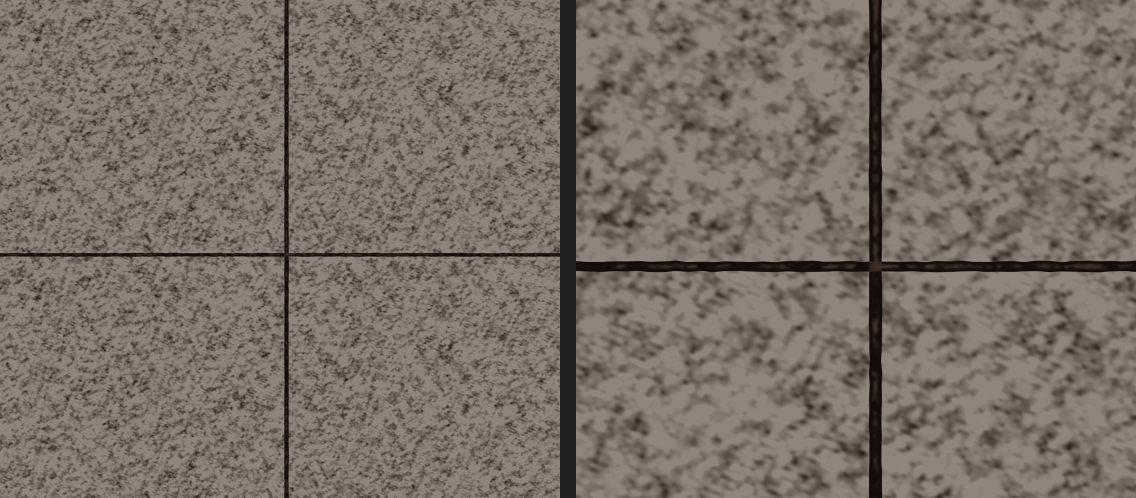
Left, the full canvas; right, a detail of the centre.
A WebGL 1 fragment shader for this texture:

```glsl
precision highp float;
// Speckled granite paving: two by two large slabs split by thin dark joints.
// Layers of slanted value noise make the grain, which recurs down each column
// and differs between columns; rough grout fills the joints.

uniform vec2 u_resolution;

// Layout, in units of the canvas height
const vec2 CROSSING = vec2(0.5753, 0.4883);
const vec2 SLAB_PITCH = vec2(0.582, 0.519);
const vec2 JOINT_HALF_WIDTH = vec2(0.0042, 0.0034);

const vec3 STONE_LIGHT = vec3(0.560, 0.520, 0.488);
const vec3 STONE_DARK = vec3(0.250, 0.200, 0.170);
const vec3 GROUT_DARK = vec3(0.075, 0.048, 0.040);
const vec3 GROUT_BROWN = vec3(0.260, 0.195, 0.165);

float hash(vec2 p) {
  return fract(sin(dot(p, vec2(127.1, 311.7))) * 43758.55);
}

float valueNoise(vec2 p) {
  vec2 i = floor(p);
  vec2 f = fract(p);
  vec2 w = f * f * (3.0 - 2.0 * f);
  float low = mix(hash(i), hash(i + vec2(1.0, 0.0)), w.x);
  float high = mix(hash(i + vec2(0.0, 1.0)), hash(i + vec2(1.0, 1.0)), w.x);
  return mix(low, high, w.y);
}

// Turn and squeeze the plane so that flecks lean and lengthen a little
vec2 slant(vec2 p, float angle, float stretch) {
  float c = cos(angle);
  float s = sin(angle);
  return vec2(c * p.x + s * p.y, c * p.y - s * p.x) * vec2(1.0 / stretch, stretch);
}

// Mineral grain, centred on zero with a spread of about one
float grain(vec2 p, float seed) {
  vec2 shift = vec2(seed * 37.3, seed * 19.7);
  float flecks = valueNoise(slant(p, 0.5, 1.2) * 150.0 + shift);
  float specks = valueNoise(slant(p, -0.4, 1.15) * 290.0 + shift + 61.0);
  float clouds = valueNoise(slant(p, 0.9, 1.0) * 42.0 + shift + 113.0);
  return (0.5 * flecks + 0.32 * specks + 0.18 * clouds - 0.5) * 7.5;
}

vec3 stoneColor(vec2 local, float seed) {
  float z = grain(local, seed);
  float darkness = 0.17 + 0.23 * z + 0.04 * z * z;
  return mix(STONE_LIGHT, STONE_DARK, clamp(darkness, 0.0, 1.2));
}

// Brown core with nearly black sides; depth runs from 0 at the edge to 1
vec3 groutColor(vec2 p, float depth) {
  float rough = valueNoise(p * 170.0) * 0.6 + valueNoise(p * 310.0 + 47.0) * 0.4;
  float core = smoothstep(0.25, 0.95, depth);
  return mix(GROUT_DARK, GROUT_BROWN, core * smoothstep(0.25, 0.9, rough));
}

void main() {
  vec2 p = gl_FragCoord.xy / u_resolution.y;
  float soft = 0.7 / u_resolution.y;

  // Slab index, position in the slab and distance to the nearest joint
  vec2 q = p - CROSSING;
  vec2 slab = floor(q / SLAB_PITCH);
  vec2 local = q - slab * SLAB_PITCH;
  vec2 toJoint = min(local, SLAB_PITCH - local);

  vec3 color = stoneColor(local, slab.x + 3.0);

  // Joints with slightly worn edges
  float wear = (valueNoise(p * 120.0 + 9.0) - 0.5) * 0.0010;
  vec2 inside = JOINT_HALF_WIDTH + wear - toJoint;
  float joint = smoothstep(-soft, soft, max(inside.x, inside.y));
  vec2 depths = clamp(inside / JOINT_HALF_WIDTH, 0.0, 1.0);
  color = mix(color, groutColor(p, max(depths.x, depths.y)), joint);

  // Lighter mortar where the joints cross
  float crossing = smoothstep(-soft, soft, min(inside.x, inside.y));
  color = mix(color, GROUT_BROWN, 0.6 * crossing);

  gl_FragColor = vec4(color, 1.0);
}
```
